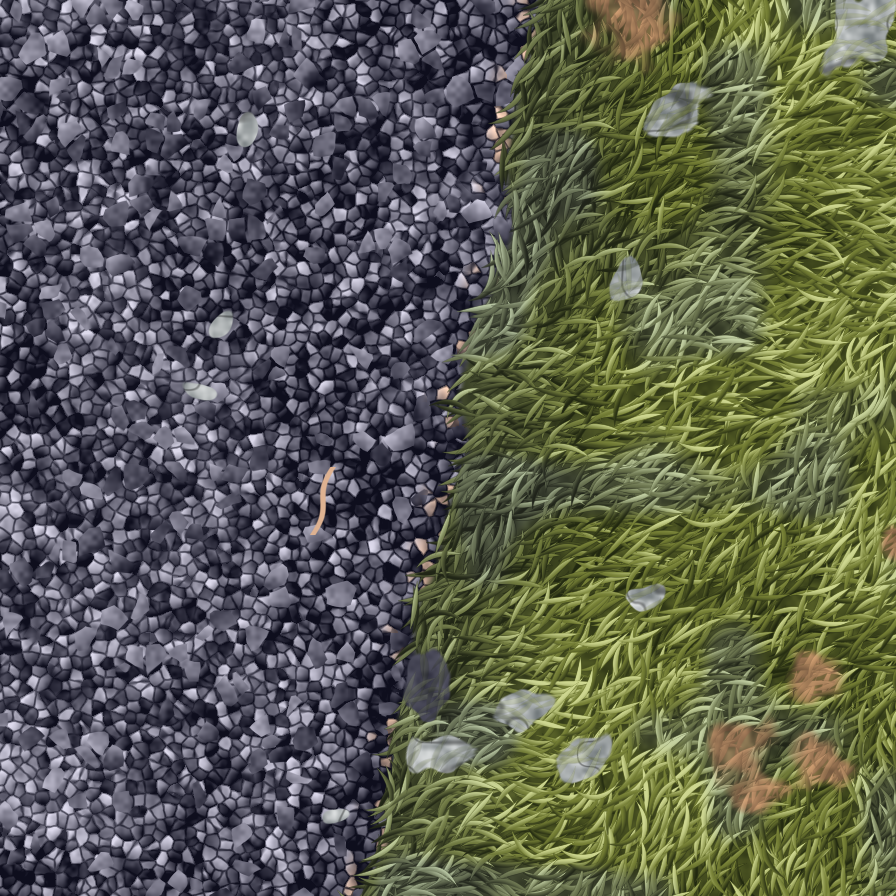
Reproduce this texture procedurally as a Shadertoy shader.

```glsl
const float EDGE_BASE = 0.405, EDGE_SLOPE = 0.2, EDGE_WOBBLE = 0.03;
const float STONE_SCALE = 78.0, CHIP_SCALE = 44.0;
const float BLADE_SCALE = 33.0, BLADE_LENGTH = 0.9, BLADE_WIDTH = 0.1, BLADE_ANGLE = 0.78;
const int BLADE_LAYERS = 7, ROCK_LAYER = 4;
const vec3 GAP = vec3(0.055, 0.055, 0.115), STONE = vec3(0.76, 0.75, 0.82);
const vec3 GRASS_DARK = vec3(0.13, 0.16, 0.05), GRASS_MID = vec3(0.46, 0.5, 0.17);
const vec3 GRASS_LIGHT = vec3(0.82, 0.85, 0.54);
const vec3 SOIL = vec3(0.7, 0.52, 0.38), TWIG = vec3(0.87, 0.7, 0.57);
const vec3 ROCK_DARK = vec3(0.38, 0.41, 0.42), ROCK_LIGHT = vec3(0.9, 0.91, 0.91);

// Rocks: centre, half length, tilt
const vec4 ROCKS[11] = vec4[11](
  vec4(0.965, 0.97, 0.06, 1.1), vec4(0.751, 0.872, 0.045, 0.65),
  vec4(0.7, 0.687, 0.03, 1), vec4(0.592, 0.21, 0.038, 0.3),
  vec4(0.495, 0.16, 0.04, 0.1), vec4(0.645, 0.155, 0.04, 0.6),
  vec4(0.72, 0.333, 0.024, 0.5), vec4(0.221, 0.563, 0.021, -0.2),
  vec4(0.245, 0.635, 0.02, 0.9), vec4(0.276, 0.853, 0.018, 1.5),
  vec4(0.378, 0.09, 0.018, 0.3));
const vec4 SLAB = vec4(0.482, 0.24, 0.045, 1.2);
// Bare soil: centre, radius
const vec3 PATCHES[6] = vec3[6](
  vec3(0.703, 0.98, 0.055), vec3(0.827, 0.167, 0.04), vec3(0.918, 0.155, 0.035),
  vec3(0.846, 0.115, 0.03), vec3(0.911, 0.25, 0.035), vec3(0.995, 0.395, 0.022));

vec2 hash2(vec2 p) {
  vec3 q = fract(p.xyx * vec3(0.1031, 0.103, 0.0973));
  q += dot(q, q.yzx + 33.33);
  return fract((q.xx + q.yz) * q.zy);
}
float hash1(vec2 p) { return hash2(p).x; }
float noise(vec2 p) {
  vec2 i = floor(p), f = fract(p);
  f = f * f * (3.0 - 2.0 * f);
  return mix(mix(hash1(i), hash1(i + vec2(1, 0)), f.x),
             mix(hash1(i + vec2(0, 1)), hash1(i + 1.0), f.x), f.y);
}
vec2 turn(vec2 p, float a) {
  float c = cos(a), s = sin(a);
  return vec2(c * p.x + s * p.y, c * p.y - s * p.x);
}
// Positive on the grass side
float grassSide(vec2 uv) {
  float wobble = noise(vec2(uv.y * 16.0, 3.0)) - 0.5;
  return uv.x - EDGE_BASE - EDGE_SLOPE * uv.y - EDGE_WOBBLE * wobble;
}
float rockMask(vec2 uv, vec4 rock, float rough) {
  vec2 q = turn(uv - rock.xy, rock.w) / (rock.z * vec2(1.0, 0.58));
  return 1.0 - smoothstep(0.85, 1.0, length(q) + 0.7 * rough);
}

// Angular cells: gap distance, random tone, facet light
vec3 stones(vec2 uv, float scale) {
  vec2 p = uv * scale, base = floor(p), nearest = vec2(0), id = base;
  float first = 9.0, second = 9.0;
  for (int i = 0; i < 9; i++) {
    vec2 cell = base + vec2(i % 3 - 1, i / 3 - 1);
    vec2 offset = p - cell - hash2(cell);
    vec2 q = turn(offset, 6.28 * hash1(cell + 41.0)) * vec2(0.75, 1.3);
    float d = abs(q.x) * 0.4 + length(q) * 0.7;
    second = min(second, max(d, first));
    if (d < first) { first = d; id = cell; nearest = offset; }
  }
  vec2 slant = hash2(id + 17.0) - vec2(0.7, 0.25);
  return vec3(second - first, hash1(id + 7.0), dot(nearest, slant));
}
vec3 gravel(vec2 uv, float px, float side) {
  vec3 fine = stones(uv, STONE_SCALE), chip = stones(uv + 3.7, CHIP_SCALE);
  float tone = 0.08 + 0.92 * pow(fine.y, 1.25) + 0.75 * fine.z;
  tone *= mix(0.3, 1.0, smoothstep(0.0, 0.2 + px * STONE_SCALE, fine.x));
  float chipTone = 0.25 + 2.6 * (chip.y - 0.8) + 0.6 * chip.z;
  float chipMask = smoothstep(0.05, 0.12 + px * CHIP_SCALE, chip.x);
  tone = mix(tone, chipTone, chipMask * step(0.8, chip.y));
  tone += 0.22 * noise(uv * 170.0) + 0.2 * noise(uv * 9.0) - 0.21;
  tone -= 0.07 * smoothstep(0.27, 0.36, uv.x);
  vec3 col = mix(GAP, STONE, clamp(tone, 0.0, 1.15));
  float warm = step(0.82, fine.y) * smoothstep(-0.04, -0.005, side);
  return col * mix(vec3(1), vec3(1.2, 1.02, 0.82), warm);
}

// Tapered, bent blades: tone and coverage
vec2 blades(vec2 uv, float px, float layer) {
  vec2 shift = layer * vec2(7.31, 3.77), p = uv * BLADE_SCALE + shift;
  vec2 base = floor(p), result = vec2(0);
  float flow = BLADE_ANGLE + 1.7 * (noise(uv * 7.0) - 0.5), aa = px * BLADE_SCALE;
  for (int i = 0; i < 9; i++) {
    vec2 cell = base + vec2(i % 3 - 1, i / 3 - 1), key = cell + layer * 31.0;
    vec2 root = cell + hash2(key), r = hash2(key + 57.0) - 0.5;
    vec2 q = turn(p - root, flow + 1.5 * r.x);
    q.y += r.y * 0.7 * q.x * q.x;
    float along = q.x / BLADE_LENGTH;
    float width = BLADE_WIDTH * (1.0 - along * along);
    float cover = 1.0 - smoothstep(-aa, aa, abs(q.y) - width);
    cover *= step(abs(along), 1.0);
    if (cover > 0.0) cover *= step(0.0, grassSide((root - shift) / BLADE_SCALE));
    float tone = 0.08 + 0.65 * hash1(key + 11.0) + 1.6 * q.y + 0.14 * along;
    result = mix(result, vec2(tone, 1), cover);
  }
  return result;
}
vec3 grassColor(float tone, float cool) {
  vec3 c = mix(GRASS_DARK, GRASS_MID, smoothstep(0.0, 0.5, tone));
  c = mix(c, GRASS_LIGHT, smoothstep(0.45, 1.0, tone));
  return mix(c, vec3(0.92, 1, 0.88) * dot(c, vec3(0.35, 0.5, 0.15)), cool);
}

void mainImage(out vec4 fragColor, in vec2 fragCoord) {
  vec2 uv = fragCoord / iResolution.xy;
  float px = 1.0 / iResolution.y, side = grassSide(uv);
  float rough = noise(uv * 50.0) - 0.5, rock = 0.0, soil = 0.0;
  float grain = 0.6 * noise(uv * 65.0) + 0.4 * noise(uv * 150.0);

  // Rock and soil coverage
  for (int i = 0; i < 11; i++) rock = max(rock, rockMask(uv, ROCKS[i], rough));
  for (int i = 0; i < 6; i++) {
    float d = length(uv - PATCHES[i].xy) / PATCHES[i].z;
    soil = max(soil, 1.0 - smoothstep(0.4, 1.1, d + 0.9 * rough));
  }
  float slab = rockMask(uv, SLAB, rough);
  float crack = smoothstep(0.0, 0.08, abs(noise(uv * 38.0 + 9.0) - 0.5));
  vec3 rockCol = mix(ROCK_DARK, ROCK_LIGHT, grain) * mix(0.65, 1.0, crack);

  // Grass layers over gravel, with rocks in between
  float cool = 0.55 - 0.4 * smoothstep(0.0, 0.2, side);
  cool = min(0.8, cool + 0.5 * smoothstep(0.55, 0.85, noise(uv * 11.0 + 5.0)));
  float lift = 0.3 * noise(uv * 8.0 + 2.0) + 0.12 * smoothstep(0.0, 0.35, side) - 0.2;
  vec3 col = gravel(uv, px, side);
  col = mix(col, grassColor(0.12 + 0.2 * grain, cool), smoothstep(0.0, 0.012, side));
  for (int i = 0; i < BLADE_LAYERS; i++) {
    if (i == ROCK_LAYER) {
      col = mix(col, rockCol, rock);
      col = mix(col, GAP + 0.1 + 0.2 * grain, slab);
    }
    if (side < -0.05) continue;
    vec2 blade = blades(uv, px, float(i));
    vec3 green = grassColor(blade.x + lift + 0.025 * float(i), cool);
    vec3 dry = SOIL * (0.55 + 0.75 * blade.x);
    if (i >= ROCK_LAYER) blade.y *= 1.0 - 0.75 * max(rock, slab);
    col = mix(col, mix(green, dry, 0.85 * soil), blade.y);
  }
  col = mix(col, SOIL * (0.6 + 0.8 * grain), 0.45 * soil);

  // Curled twig
  float t = (uv.y - 0.403) / 0.076;
  float bend = uv.x - 0.349 - 0.023 * t - 0.004 * sin(6.28 * t);
  float twig = 1.0 - smoothstep(0.002, 0.003 + px, abs(bend));
  col = mix(col, TWIG, twig * step(abs(t - 0.5), 0.5));
  fragColor = vec4(clamp(col, 0.0, 1.0), 1);
}
```
